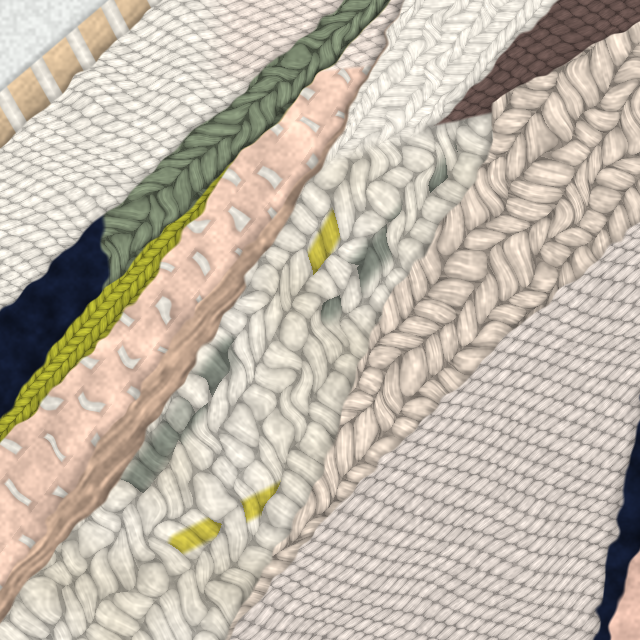
Give the GLSL for this texture, as a WebGL 1 fragment shader.

```glsl
precision highp float;
uniform vec2 u_resolution;

float hash(vec2 p) {
  return fract(sin(dot(p, vec2(127.1, 311.7))) * 43758.5453);
}

float noise(vec2 p) {
  vec2 i = floor(p), f = fract(p);
  f = f * f * (3.0 - 2.0 * f);
  return mix(mix(hash(i), hash(i + vec2(1, 0)), f.x),
             mix(hash(i + vec2(0, 1)), hash(i + vec2(1, 1)), f.x), f.y);
}

vec2 jitter(vec2 p) {
  return vec2(noise(p), noise(p + 9.0)) - 0.5;
}

float fbm(vec2 p) {
  float sum = 0.0, amp = 0.5;
  for (int i = 0; i < 4; i++) {
    sum += amp * noise(p);
    p = p * 2.03 + 7.1;
    amp *= 0.5;
  }
  return sum;
}

// Horizontal place of a band edge, five knots from top to bottom
float edge(float v, float a, float b, float c, float d, float e) {
  vec4 k = clamp(v * 4.0 - vec4(0, 1, 2, 3), 0.0, 1.0);
  return a + dot(k, vec4(b - a, c - b, d - c, e - d));
}

float segment(vec2 p, vec2 a, vec2 b) {
  vec2 ab = b - a;
  return length(p - a - ab * clamp(dot(p - a, ab) / dot(ab, ab), 0.0, 1.0));
}

// Slanted stitches in rows: height, fibre streak, id
vec3 stitches(vec2 g, float slant, float flip) {
  float row = floor(g.y), f = fract(g.y) - 0.5;
  float side = mix(1.0, mod(row, 2.0) * 2.0 - 1.0, flip);
  float along = g.x + slant * side * f + hash(vec2(row, 3.0));
  float id = hash(vec2(floor(along), row));
  float c = fract(along) - 0.5;
  float height = sqrt(max(0.0, 1.0 - 3.8 * c * c - 9.0 * f * f * f * f - 1.2 * f * f));
  return vec3(height, noise(vec2(c * 12.0, f * 3.0) + id * 40.0), id);
}

vec3 yarn(vec3 base, vec3 s, float depth, float fibre) {
  return base * (mix(1.0 - depth, 1.06, s.x) + fibre * (s.y - 0.5) + 0.05 * (s.z - 0.5));
}

// Lays one band over another with a contact shadow
vec3 over(vec3 under, vec3 layer, float d) {
  float shadow = mix(0.8, 1.0, smoothstep(0.0, 0.02, -d));
  return mix(under * shadow, layer, smoothstep(-0.003, 0.003, d));
}

vec3 cloth(vec3 base, vec2 st) {
  return base * (0.8 + 0.42 * fbm(st * vec2(20, 28)));
}

void main() {
  vec2 q = gl_FragCoord.xy / u_resolution;
  q.y = 1.0 - q.y;
  float v = q.y;
  float x = q.x + (noise(q * 42.0) - 0.5) * 0.018;
  vec2 st = vec2(dot(q, vec2(0.655, -0.755)), dot(q, vec2(0.755, 0.655)));

  // Band edges
  float sageL = edge(v, 0.54, 0.254, -0.01, -0.3, -0.6);
  float limeL = edge(v, 0.612, 0.371, 0.117, -0.07, -0.3);
  float pinkL = edge(v, 0.612, 0.371, 0.185, -0.05, -0.3);
  float tanL = edge(v, 0.635, 0.5, 0.295, 0.12, -0.05);
  float woolL = edge(v, 0.635, 0.51, 0.345, 0.185, -0.03);
  float woolR = edge(v, 0.78, 0.765, 0.585, 0.495, 0.345);
  float fineL = edge(v, 1.5, 1.12, 0.82, 0.565, 0.35);

  // Wooden bar with warp loops
  vec3 cream = vec3(0.93, 0.91, 0.87);
  float barD = q.x - 0.17 + 1.18 * v;
  float barT = barD / (0.08 + 0.1 * v);
  vec3 wood = vec3(0.86, 0.75, 0.61) * (1.05 - 0.25 * barT * barT);
  wood *= 0.93 + 0.12 * noise(st * vec2(12, 160));
  float loopX = abs(fract(st.x * 14.0 + barT * 0.3) - 0.5);
  wood = mix(wood, cream * (1.05 - 1.2 * loopX), smoothstep(0.19, 0.15, loopX));
  vec3 col = over(vec3(0.9, 0.91, 0.9), wood, barD);

  // Pale weave
  vec2 g = vec2(dot(q, vec2(0.86, 0.51)) * 52.0, dot(q, vec2(-0.51, 0.86)) * 46.0);
  g += jitter(q * 14.0) * 0.9;
  float blush = smoothstep(0.3, 0.38, q.x) * smoothstep(0.16, 0.1, v);
  vec3 pale = yarn(mix(cream, vec3(0.92, 0.87, 0.83), blush), stitches(g, 0.9, 0.0), 0.24, 0.12);
  col = over(col, pale, x - 0.25 + 1.08 * v);

  // Sage braid, navy tufts and lime strip
  vec2 sageG = vec2(st.x * 32.0, 2.0 * (x - sageL) / (limeL - sageL));
  sageG += jitter(q * 30.0) * 0.6;
  vec3 sage = yarn(vec3(0.5, 0.55, 0.45), stitches(sageG, 1.0, 1.0), 0.4, 0.2);
  vec3 navy = vec3(0.07, 0.1, 0.18) * (0.45 + 1.15 * fbm(q * 38.0));
  col = over(col, mix(sage, navy, smoothstep(-0.004, 0.004, 0.163 - x)), x - sageL);
  vec3 lime = yarn(vec3(0.69, 0.69, 0.2), stitches(st * vec2(55, 65), 0.8, 1.0), 0.34, 0.15);
  col = over(col, lime, x - limeL);

  // Pink cloth with cream tacking, then tan strands
  vec2 tack = vec2(st.x * 11.0, 2.0 * (q.x - pinkL) / max(tanL - pinkL, 0.02) + 0.4);
  tack.x += 0.5 * floor(tack.y) + 0.3 * noise(q * 30.0);
  vec2 tackF = abs(fract(tack) - 0.5);
  float tackD = max(tackF.x - 0.08, (tackF.y - 0.38) * 0.4);
  vec3 pink = cloth(vec3(0.95, 0.81, 0.73), st) * mix(0.86, 1.0, smoothstep(0.0, 0.1, tackD));
  pink = mix(pink, cream * (1.0 - 1.8 * tackF.x), smoothstep(0.01, -0.02, tackD));
  pink = mix(pale, pink, smoothstep(0.1, 0.108, v + 0.1 * (x - 0.57)));
  col = over(col, pink, x - pinkL);
  float strands = noise(st * vec2(20, 170) + 3.0 * noise(q * 20.0));
  col = over(col, vec3(0.78, 0.66, 0.57) * (0.7 + 0.48 * strands), x - tanL);

  // Plump wool with green and mustard flecks
  vec2 woolG = vec2(st.x * 25.0, 4.8 * (q.x - woolL) / (woolR - woolL));
  vec3 woolS = stitches(woolG + jitter(q * 24.0) * 0.65, 0.9, 0.55);
  vec3 tint = mix(vec3(0.92, 0.9, 0.86), vec3(0.85, 0.82, 0.75), noise(q * 11.0));
  float green = min(segment(q, vec2(0.2, 0.77), vec2(0.36, 0.55)), segment(q, vec2(0.51, 0.48), vec2(0.74, 0.23)));
  float mustard = min(segment(q, vec2(0.475, 0.44), vec2(0.53, 0.34)), segment(q, vec2(0.28, 0.85), vec2(0.48, 0.75)));
  green = smoothstep(0.035, 0.008, green) * smoothstep(0.5, 0.65, woolS.z);
  mustard = smoothstep(0.022, 0.01, mustard) * smoothstep(0.5, 0.6, woolS.z);
  tint = mix(tint, vec3(0.36, 0.4, 0.36), green * 0.75);
  tint = mix(tint, vec3(0.72, 0.67, 0.17), mustard * 0.85);
  vec3 wool = yarn(tint, woolS, 0.31, 0.14);
  vec3 fleece = yarn(cream, stitches(st * 46.0 + noise(q * 30.0), 0.8, 1.0), 0.15, 0.12);
  wool = mix(fleece, wool, smoothstep(-0.02, 0.02, v - 0.25 + 0.35 * (x - 0.52)));
  col = over(col, wool, x - woolL);

  // Brown patch
  vec3 brown = yarn(vec3(0.41, 0.33, 0.31), stitches(g, 0.6, 0.0), 0.28, 0.15);
  col = over(col, brown, min(x - 0.87 + 0.96 * v, 0.345 - v - 0.22 * x));

  // Chunky braid and fine weave
  vec2 chunkG = st * vec2(25, 20) + jitter(q * 18.0) * 0.8;
  vec3 chunk = yarn(vec3(0.87, 0.81, 0.75), stitches(chunkG, 1.0, 0.8), 0.38, 0.25);
  col = over(col, chunk, x - max(1.058 - 1.79 * v, woolR));
  vec2 fineG = vec2(dot(q, vec2(0.96, 0.28)) * 60.0, dot(q, vec2(-0.28, 0.96)) * 39.0);
  fineG += jitter(q * 12.0) * 0.8;
  vec3 fine = yarn(vec3(0.86, 0.82, 0.79), stitches(fineG, 1.0, 0.0), 0.3, 0.14);
  col = over(col, fine, x - max(fineL, woolR));

  // Right margin
  col = over(col, navy, x - 1.13 + 0.2 * v);
  col = over(col, cloth(vec3(0.92, 0.76, 0.69), st), x - 1.285 + 0.34 * v);

  // Fuzz
  col *= 0.94 + 0.12 * noise(q * 170.0);
  gl_FragColor = vec4(clamp(col, 0.0, 1.0), 1.0);
}
```
